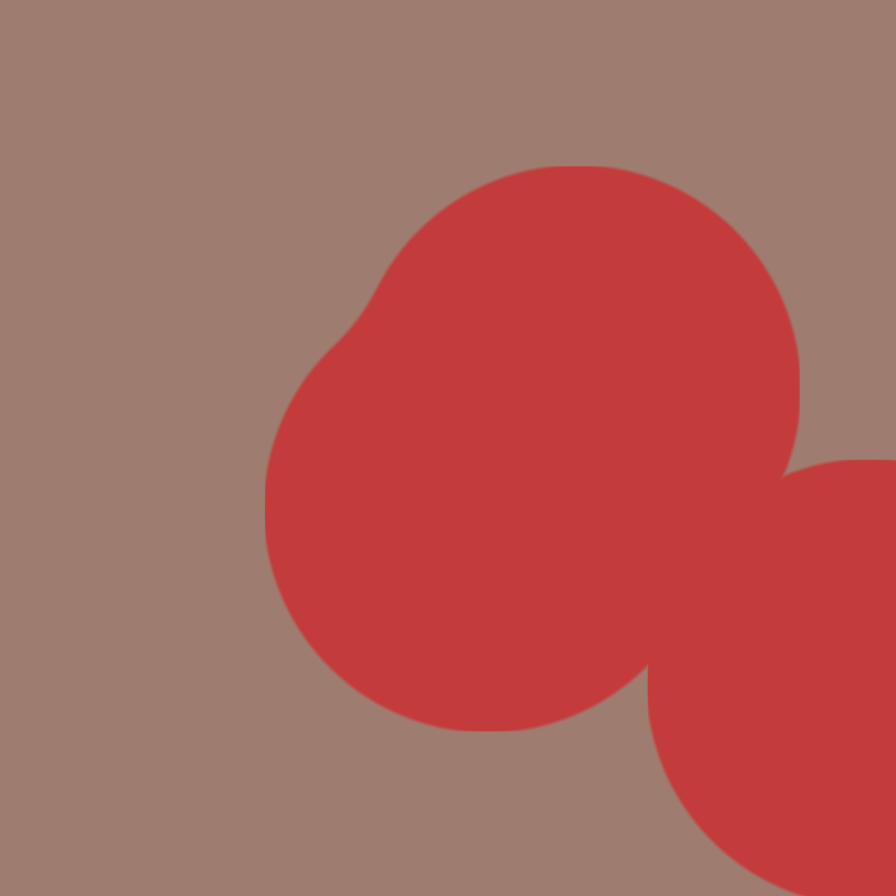
A WebGL 1 fragment shader for this background:

```glsl
precision highp float;
// Flat red blob of three soft discs, two of them fused, on a dusty brown ground.
uniform vec2 u_resolution;

float disc(vec2 p, vec2 center) {
  return length(p - center) - 0.25;
}

// Square that trims the outermost rim of a disc
float trim(vec2 p, vec2 center) {
  vec2 d = abs(p - center) - 0.2487;
  return max(d.x, d.y);
}

float smoothUnion(float a, float b, float k) {
  float h = max(k - abs(a - b), 0.0) / k;
  return min(a, b) - h * h * k * 0.25;
}

// Coverage of a soft outline inside a crisp, antialiased trim
float coverage(float shape, float bounds, float pixel) {
  float soft = max(0.003, 0.7 * pixel);
  float body = 1.0 - smoothstep(-soft, soft, shape);
  return body * clamp(0.5 - bounds / pixel, 0.0, 1.0);
}

void main() {
  float pixel = 1.0 / min(u_resolution.x, u_resolution.y);
  vec2 p = gl_FragCoord.xy * pixel;

  vec2 upper = vec2(0.6439, 0.5658);
  vec2 lower = vec2(0.5443, 0.4323);
  vec2 corner = vec2(0.9714, 0.2383);

  // Two fused discs, then a separate one near the lower right
  float fused = smoothUnion(disc(p, upper), disc(p, lower), 0.027);
  float fusedBounds = min(trim(p, upper), trim(p, lower));
  float blob = max(coverage(fused, fusedBounds, pixel),
                   coverage(disc(p, corner), trim(p, corner), pixel));

  vec3 ground = vec3(0.624, 0.488, 0.438);
  vec3 red = vec3(0.768, 0.230, 0.230);
  gl_FragColor = vec4(mix(ground, red, blob), 1.0);
}
```
